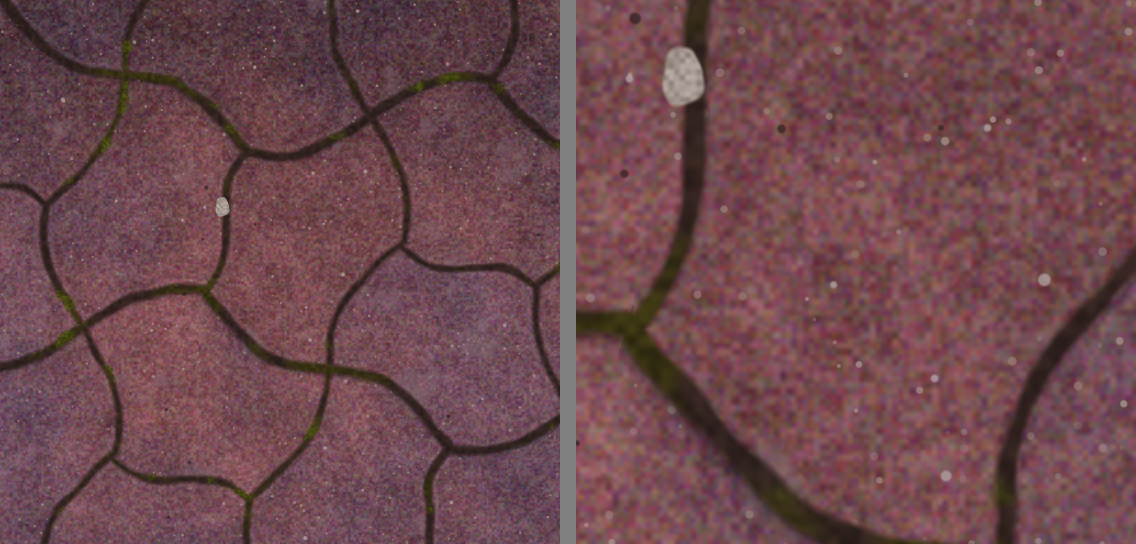
Left: the whole. Right: its middle third, enlarged.
Give the GLSL for this texture, as a WebGL 1 fragment shader.

```glsl
precision highp float;
uniform vec2 u_resolution;

const float TAU = 6.28318;

float hash(vec2 p) {
  vec3 q = fract(p.xyx * vec3(0.1031, 0.1030, 0.0973));
  q += dot(q, q.yzx + 33.33);
  return fract((q.x + q.y) * q.z);
}

float noise(vec2 p) {
  vec2 i = floor(p), f = fract(p);
  f = f * f * (3.0 - 2.0 * f);
  return mix(mix(hash(i), hash(i + vec2(1, 0)), f.x),
             mix(hash(i + vec2(0, 1)), hash(i + vec2(1, 1)), f.x), f.y);
}

float fbm(vec2 p) {
  float sum = 0.0, amp = 0.5;
  for (int k = 0; k < 4; k++) {
    sum += amp * noise(p);
    p = p * 2.03 + 17.3;
    amp *= 0.5;
  }
  return sum / 0.9375;
}

float checker(vec2 cell) {
  return 1.0 - 2.0 * mod(cell.x + cell.y, 2.0);
}

// Signed distance to a joint with a pointed bump and an S-shaped bow
float joint(float along, float across, float side) {
  float x = fract(along), tip = 0.5 + 0.045 * side;
  float tent = min(x / tip, (1.0 - x) / (1.0 - tip));
  float rise = x < tip ? 1.0 / tip : -1.0 / (1.0 - tip);
  float slope = 0.2 * side * rise - 0.075 * TAU * cos(TAU * x);
  float curve = 0.2 * side * tent - 0.075 * sin(TAU * x);
  return (across - curve) / sqrt(1.0 + slope * slope);
}

// Short joint that halves a cell
float splitCurve(float t) {
  return 0.04 * sin(TAU * t / 0.6) - 0.15 * t;
}

// Scattered round grains: x is coverage, y is a random tone
vec2 specks(vec2 p, float count, float density, float size) {
  vec2 id = floor(p * count);
  vec2 centre = 0.25 + 0.5 * vec2(hash(id + 3.1), hash(id + 71.7));
  float radius = size * (0.4 + 0.6 * hash(id + 29.0));
  float edge = 0.6 * count / u_resolution.x + 0.02;
  float cover = 1.0 - smoothstep(radius - edge, radius + edge, length(fract(p * count) - centre));
  return vec2(cover * step(1.0 - density, hash(id + 13.0)), hash(id + 47.0));
}

void main() {
  // Canvas widths, measured down from the top left
  vec2 pos = vec2(gl_FragCoord.x, u_resolution.y - gl_FragCoord.y) / u_resolution.x;
  float pixel = 2.3 / u_resolution.x;

  // Tilted paving lattice
  vec2 rel = pos - vec2(0.2214, 0.1328);
  vec2 p = vec2(dot(rel, vec2(2.217, 0.369)), dot(rel, vec2(-0.363, 2.147)));
  p += 0.016 * (vec2(noise(pos * 22.0), noise(pos * 22.0 + 50.0)) - 0.5);
  vec2 near = floor(p + 0.5), base = floor(p);
  float across = joint(p.x, p.y - near.y, checker(vec2(base.x, near.y)));
  float down = -joint(p.y, near.x - p.x, checker(vec2(near.x, base.y)));

  // Cell and the half of it that forms one stone
  vec2 cell = near - 1.0 + step(0.0, vec2(down, across));
  vec2 local = p - cell - 0.5;
  bool upright = checker(cell) > 0.0;
  float halving = upright ? local.x - splitCurve(local.y) : local.y - 0.02 + splitCurve(local.x);
  float stone = hash(cell * 2.0 + vec2(step(0.0, halving), 40.0));
  float dist = min(min(abs(across), abs(down)), abs(halving));

  // Stone colour: rosy in the middle, violet and darker outward
  float cloud = fbm(pos * 7.0 + stone * 9.0);
  float outer = smoothstep(0.1, 0.65, length(pos - vec2(0.46, 0.56)));
  float violet = clamp(0.75 * outer + 0.4 * (stone - 0.5) + 1.3 * (cloud - 0.5), 0.0, 1.0);
  vec3 color = mix(vec3(0.475, 0.295, 0.315), vec3(0.375, 0.265, 0.325), violet);
  color *= 0.95 + 0.1 * stone + 0.3 * (fbm(pos * 16.0 + 8.0) - 0.5);
  color *= mix(0.8, 1.06, smoothstep(0.0, 0.5, pos.y));

  // Coarse and fine coloured grain
  vec3 fine = vec3(noise(pos * 300.0), noise(pos * 300.0 + 90.0), noise(pos * 300.0 + 170.0));
  color += 0.12 * (fine - 0.5) + 0.12 * (noise(pos * 210.0 + 31.0) - 0.5);
  color += vec3(0.05, 0.06, 0.04) * (noise(pos * 95.0) - 0.5);

  // Pale and dark aggregate, and a few worn spots
  vec2 grit = specks(pos, 75.0, 0.13, 0.2);
  color = mix(color, vec3(0.66, 0.57, 0.55), grit.x * (0.25 + 0.6 * grit.y));
  vec2 chip = specks(pos + 0.37, 32.0, 0.07, 0.12);
  color = mix(color, chip.y > 0.4 ? vec3(0.72, 0.65, 0.66) : vec3(0.2, 0.13, 0.13), 0.75 * chip.x);
  float worn = smoothstep(0.7, 0.82, fbm(pos * 13.0 + 61.0));
  color = mix(color, vec3(0.53, 0.43, 0.47), 0.4 * worn);

  // Rounded rims, shaded more below the crosswise joints
  color *= 1.0 - 0.22 * exp(-dist * 32.0);
  color *= 1.0 - 0.3 * smoothstep(0.0, 0.008, across) * (1.0 - smoothstep(0.016, 0.04, across));
  color += 0.035 * smoothstep(0.016, 0.025, dist) * (1.0 - smoothstep(0.025, 0.045, dist));

  // Dark earth and moss in the joints
  float patchy = fbm(pos * 9.0 + 24.0);
  float width = 0.008 + 0.008 * noise(pos * 38.0) + 0.003 * step(abs(across), abs(down));
  float gap = 1.0 - smoothstep(width - 0.005 - pixel, width + 0.005 + pixel, dist);
  float moss = smoothstep(0.5, 0.7, patchy);
  vec3 earth = mix(vec3(0.17, 0.12, 0.105), vec3(0.2, 0.19, 0.05), moss);
  color = mix(color, earth * (0.75 + 0.5 * noise(pos * 150.0)), 0.9 * gap);
  float tuft = smoothstep(0.62, 0.72, noise(pos * 26.0 + 5.0)) * smoothstep(0.48, 0.6, patchy);
  tuft *= 1.0 - smoothstep(0.015, 0.04, dist + 0.02 * noise(pos * 120.0));
  color = mix(color, vec3(0.27, 0.29, 0.06) * (0.7 + 0.6 * fine.y), 0.85 * tuft);

  // Pebble lodged in a joint
  float pebble = length((pos - vec2(0.397, 0.37)) / vec2(0.012, 0.018)) + 0.3 * (noise(pos * 90.0) - 0.5);
  color = mix(color, vec3(0.64, 0.59, 0.56) + 0.2 * (fine.x - 0.5), 1.0 - smoothstep(0.85, 1.1, pebble));

  gl_FragColor = vec4(clamp(color, 0.0, 1.0), 1.0);
}
```
